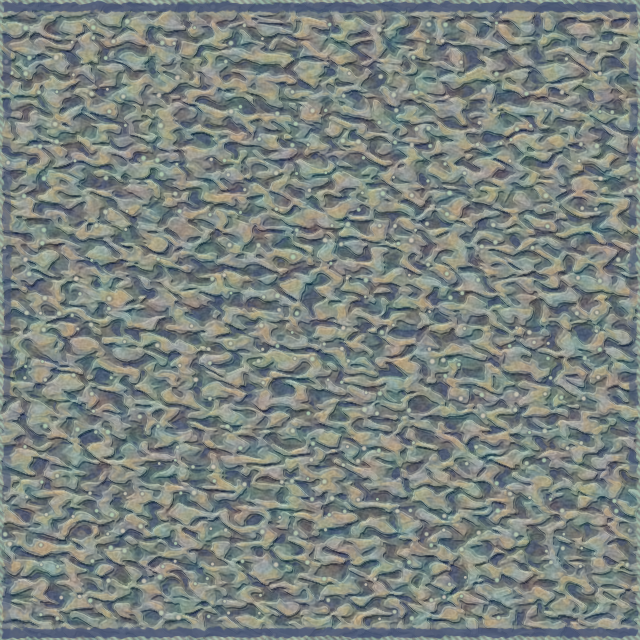
This texture is drawn by a three.js fragment shader. Its source:

```glsl
// Embossed camouflage of wavy slate, grey and sand flakes with pale beads and a blue frame.
varying vec2 vUv;

const vec3 SLATE = vec3(0.34, 0.38, 0.41);
const vec3 MOSS = vec3(0.43, 0.47, 0.465);
const vec3 GREY = vec3(0.53, 0.56, 0.535);
const vec3 SAND = vec3(0.65, 0.63, 0.53);
const vec3 PALE = vec3(0.62, 0.64, 0.61);
const vec3 BLUE = vec3(0.29, 0.34, 0.46);
const vec3 FOAM = vec3(0.66, 0.78, 0.70);

float hash(vec2 p) {
  return fract(sin(dot(p, vec2(127.1, 311.7))) * 43758.5453);
}

// Dot product of a random unit gradient with the offset from its lattice point.
float slope(vec2 cell, vec2 offset) {
  float angle = 6.2832 * hash(cell);
  return dot(vec2(cos(angle), sin(angle)), offset);
}

float noise(vec2 p) {
  vec2 i = floor(p), f = fract(p);
  vec2 u = f * f * f * (f * (f * 6.0 - 15.0) + 10.0);
  vec2 e = vec2(1.0, 0.0);
  float low = mix(slope(i, f), slope(i + e, f - e), u.x);
  float high = mix(slope(i + e.yx, f - e.yx), slope(i + e.xx, f - e.xx), u.x);
  return mix(low, high, u.y);
}

// Warped, sideways-stretched relief.
float relief(vec2 p) {
  vec2 q = vec2(p.x * 40.0, (p.y + 0.12 * p.x) * 62.0);
  vec2 warp = vec2(noise(q * 0.7 + 17.3), noise(q * 0.7 + 61.9));
  q += 0.9 * warp;
  return noise(q) + 0.28 * noise(q * 1.9 + 8.4);
}

float step3(float h, float edge, float blur) {
  return smoothstep(edge - blur, edge + blur, h);
}

// Sum of the flake edges, so every level casts its own rim.
float terrace(float h) {
  return 0.35 * step3(h, -0.25, 0.07) + step3(h, -0.03, 0.07) + 0.4 * step3(h, 0.2, 0.08);
}

vec3 flakes(float h, float kind) {
  vec3 top = mix(PALE, SAND, step3(kind, -0.05, 0.15));
  vec3 color = mix(SLATE, MOSS, step3(h, -0.25, 0.1));
  color = mix(color, GREY, step3(h, -0.03, 0.06));
  return mix(color, top, step3(h, 0.19, 0.13));
}

// Local drifts toward teal, mauve and ochre.
vec3 tint(vec2 p) {
  float teal = noise(p * vec2(24.0, 34.0) + 5.7);
  float warm = noise(p * vec2(28.0, 38.0) + 43.1);
  return 0.09 * teal * vec3(-0.6, 0.5, 0.1) + 0.1 * warm * vec3(0.8, 0.1, -0.6);
}

// Scattered beads: x is the bead body, y its dark ring, z its random hue.
vec3 beads(vec2 p, float count, float share) {
  vec2 cell = floor(p * count);
  float seed = hash(cell + 3.1);
  vec2 center = 0.25 + 0.5 * vec2(hash(cell + 7.7), hash(cell + 19.3));
  float radius = mix(0.003, 0.0055, hash(cell + 31.5));
  float d = length(fract(p * count) - center) / count;
  float present = step(seed, share);
  float body = 1.0 - smoothstep(radius * 0.3, radius, d);
  float ring = 1.0 - smoothstep(radius, radius * 1.6, d);
  return vec3(body * present, ring * present, hash(cell + 53.9));
}

// Soft-edged strip covering distances from start to end.
float strip(float d, float start, float end) {
  return smoothstep(start - 0.0015, start + 0.0015, d) * (1.0 - smoothstep(end - 0.002, end + 0.002, d));
}

vec3 frame(vec3 color, vec2 p) {
  float wobble = 0.005 * noise(p * 55.0) + 0.003 * noise(p * 130.0);
  float ends = min(p.y, 1.0 - p.y) + wobble;
  float sides = min(p.x, 1.0 - p.x) + wobble;
  float patches = step3(noise(p * vec2(8.0, 26.0) + 9.2), -0.02, 0.2);
  color = mix(color, BLUE, 0.6 * patches * strip(sides, 0.005, 0.017));
  color = mix(color, BLUE, 0.85 * strip(ends, 0.004, 0.018));
  color = mix(color, PALE, 0.45 * strip(ends, 0.019, 0.024));
  float rim = 1.0 - smoothstep(0.002, 0.006, min(ends, sides));
  float ripple = 0.5 + 0.5 * sin(560.0 * (p.x + p.y));
  return mix(color, mix(GREY, FOAM, ripple), 0.7 * rim);
}

void main() {
  vec2 p = vUv;
  float h = relief(p);
  float kind = noise(p * vec2(26.0, 36.0) + 71.3);
  vec3 color = flakes(h, kind) + tint(p);

  // Blue pools in the deepest hollows
  color = mix(color, BLUE, 0.6 * step3(-h, 0.28, 0.1) * step3(kind, 0.1, 0.1));

  // Light from above left: pale upper rims, dark lower rims
  float emboss = terrace(h) - terrace(relief(p + vec2(-0.0012, 0.0026)));
  color += vec3(0.12, 0.12, 0.10) * clamp(emboss, 0.0, 1.0);
  color -= vec3(0.20, 0.19, 0.16) * clamp(-emboss, 0.0, 1.0);

  // Fine brushed grain following the relief
  float grain = noise(vec2(p.x * 90.0, p.y * 210.0 + h * 5.0));
  color += 0.08 * grain + 0.06 * noise(p * 240.0);

  vec3 bead = beads(p, 38.0, 0.32);
  vec3 beadColor = mix(vec3(0.70, 0.82, 0.70), vec3(0.84, 0.80, 0.74), bead.z);
  color = mix(color, SLATE, 0.3 * bead.y);
  color = mix(color, beadColor, 0.85 * bead.x);

  gl_FragColor = vec4(frame(color, p), 1.0);
}
```
